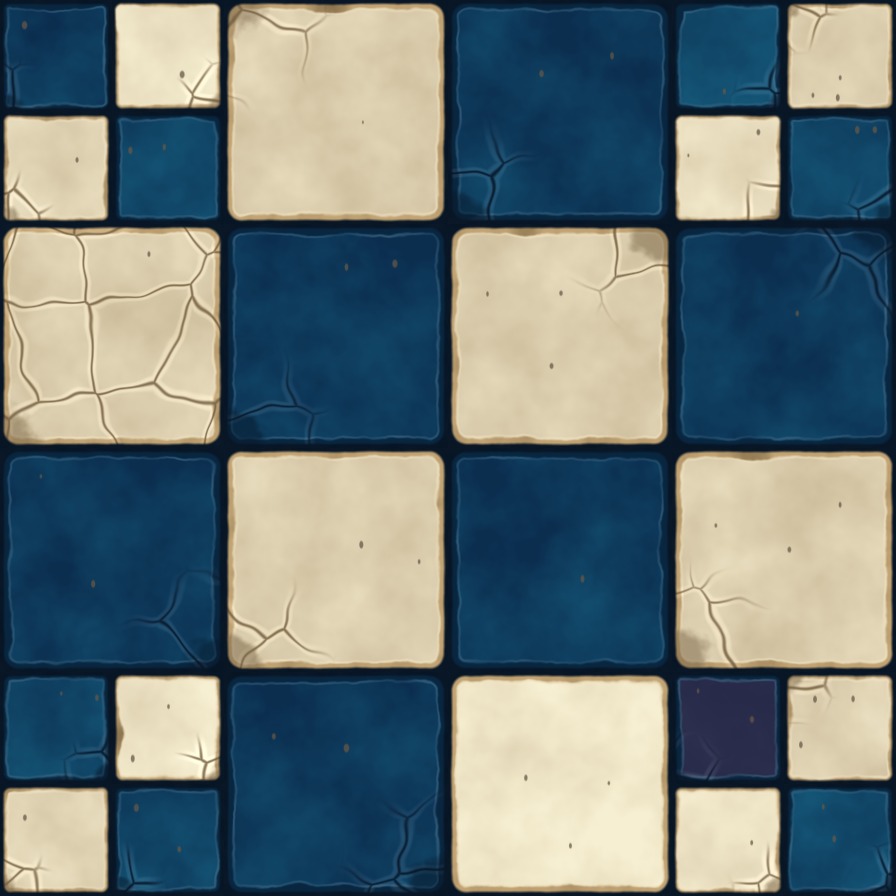
A WebGL 2 fragment shader for this texture:

```glsl
#version 300 es
precision highp float;
// Worn checkerboard of glazed tiles, navy and cream, on a 4 by 4 grid whose
// corner cells split into 2 by 2. Rounded boxes give the tiles and bevels,
// gradient noise the stains and chipped rims, Voronoi borders the cracks.
uniform vec2 u_resolution;
out vec4 fragColor;

vec2 hash2(vec2 p) {
    vec3 h = fract(p.xyx * vec3(0.1031, 0.103, 0.0973));
    h += dot(h, h.yzx + 33.33);
    return fract((h.xx + h.yz) * h.zy);
}

float gradientDot(vec2 cell, vec2 offset) {
    float angle = 6.2832 * hash2(cell + 91.0).x;
    return dot(vec2(cos(angle), sin(angle)), offset);
}

float noise(vec2 p) {
    vec2 i = floor(p), f = fract(p), e = vec2(1, 0);
    vec2 u = f * f * f * (f * (f * 6.0 - 15.0) + 10.0);
    return mix(mix(gradientDot(i, f), gradientDot(i + e, f - e), u.x),
               mix(gradientDot(i + e.yx, f - e.yx), gradientDot(i + 1.0, f - 1.0), u.x), u.y);
}

float fbm(vec2 p) {
    float sum = 0.0, gain = 1.0;
    for (int i = 0; i < 4; i++) {
        sum += gain * noise(p);
        p = mat2(1.6, 1.2, -1.2, 1.6) * p + 17.0;
        gain *= 0.5;
    }
    return sum;
}

float roundedBox(vec2 p, vec2 halfSize, float radius) {
    vec2 q = abs(p) - halfSize + radius;
    return length(max(q, 0.0)) + min(max(q.x, q.y), 0.0) - radius;
}

// Distance to the nearest border between Voronoi cells.
float voronoiBorder(vec2 p) {
    vec2 cell = floor(p), nearest = vec2(9);
    for (int k = 0; k < 25; k++) {
        vec2 c = cell + vec2(k % 5 - 2, k / 5 - 2);
        vec2 r = c + 0.1 + 0.8 * hash2(c) - p;
        if (dot(r, r) < dot(nearest, nearest)) nearest = r;
    }
    float border = 9.0;
    for (int k = 0; k < 25; k++) {
        vec2 c = cell + vec2(k % 5 - 2, k / 5 - 2);
        vec2 r = c + 0.1 + 0.8 * hash2(c) - p, gap = r - nearest;
        if (dot(gap, gap) > 0.0001) border = min(border, dot(0.5 * (r + nearest), normalize(gap)));
    }
    return border;
}

void main() {
    vec2 uv = gl_FragCoord.xy / u_resolution;
    float aa = 1.0 / min(u_resolution.x, u_resolution.y);

    // Grid: corner cells are divided once more
    bool split = all(equal(mod(floor(uv * 4.0), 3.0), vec2(0)));
    float count = split ? 8.0 : 4.0;
    vec2 id = floor(uv * count);
    vec2 p = (fract(uv * count) - 0.5) / count;
    float halfTile = 0.5 / count;
    vec2 q = p / halfTile;
    bool cream = mod(id.x + id.y, 2.0) < 0.5;
    vec2 seed = hash2(id * 3.7 + count * 11.0);
    vec2 local = uv + seed * 23.0;

    // Outline and its worn inner rim
    float ragged = fbm(local * 24.0);
    float d = roundedBox(p, vec2(halfTile - 0.0045), split ? 0.007 : 0.016) + 0.0012 * ragged;
    float chip = smoothstep(0.2, 0.7, noise(local * 13.0));
    float inner = d + 0.003 * ragged + 0.006 * chip + (split ? 0.003 : 0.006);

    // Glaze: tone per tile with cloudy stains
    float cloud = fbm(local * 11.0), grain = fbm(local * 42.0);
    vec3 face, rim, crackColor;
    if (cream) {
        float tone = split ? 0.25 + seed.x : (id.y < 0.5 ? 1.2 : 0.4);
        tone += 0.6 * cloud + 0.12 * grain;
        face = mix(vec3(0.81, 0.75, 0.62), vec3(0.92, 0.88, 0.76), clamp(tone, -0.2, 1.45));
        rim = mix(vec3(0.76, 0.64, 0.45), vec3(0.52, 0.43, 0.29), clamp(chip + 0.5 * ragged, 0.0, 1.0));
        crackColor = vec3(0.46, 0.38, 0.26);
    } else {
        float tone = (split ? seed.x * 0.8 : 0.1) + 0.55 * cloud + 0.15 * grain - 0.12 * q.y;
        face = mix(vec3(0.05, 0.21, 0.34), vec3(0.08, 0.34, 0.47), clamp(tone, -0.25, 1.0));
        if (split && id == vec2(6, 1)) face = vec3(0.16, 0.17, 0.29) + 0.02 * cloud;
        rim = vec3(0.035, 0.15, 0.25);
        crackColor = vec3(0.025, 0.09, 0.16);
    }
    vec3 color = mix(face, rim, smoothstep(-0.0015 - aa, 0.0015 + aa, inner));

    // Light catching the lip of the bevel
    float lip = 1.0 - smoothstep(0.0, 0.0014 + aa, abs(inner + 0.001));
    lip *= 0.45 + 0.4 * noise(local * 30.0);
    color = mix(color, cream ? vec3(0.96, 0.91, 0.79) : vec3(0.25, 0.43, 0.54), lip);

    // Cracks: one shattered tile, otherwise fractures around one corner
    bool shattered = !split && id == vec2(0, 2);
    vec2 corner = vec2(seed.x < 0.5 ? -0.9 : 0.9, seed.y < 0.75 ? -0.9 : 0.9);
    float reach = length(q - corner);
    float damage = shattered ? 1.0 : step(0.35, fract(seed.x * 7.0 + seed.y)) * smoothstep(0.95, 0.5, reach);
    vec2 warped = q + 0.09 * vec2(noise(local * 28.0), noise(local * 28.0 + 50.0));
    float crack = voronoiBorder(warped * 1.35 + seed * 40.0) * halfTile / 1.35;
    float width = 0.001 + 0.0008 * noise(local * 20.0);
    color += damage * 0.07 * (1.0 - smoothstep(0.001, 0.005, abs(crack - 0.003)));
    color = mix(color, crackColor, 0.85 * damage * (1.0 - smoothstep(width - aa, width + 0.0008 + aa, crack)));
    float brokenTip = damage * (1.0 - smoothstep(0.15, 0.28, reach + 0.15 * ragged));
    color = mix(color, crackColor, 0.5 * brokenTip);

    // Small pits
    for (float k = 0.0; k < 4.0; k++) {
        vec2 spot = hash2(id + count * 5.0 + k * 19.0), shape = hash2(id + k * 31.0 + 7.0);
        vec2 away = (p - (spot - 0.5) * 1.5 * halfTile) * vec2(1.0 + shape.x, 1.0);
        float pit = length(away) + 0.001 * ragged;
        float pitSize = 0.0025 + 0.0025 * shape.y;
        color = mix(color, vec3(0.40, 0.34, 0.27), 0.75 * step(0.5, shape.x)
            * (1.0 - smoothstep(pitSize - 0.002, pitSize + aa, pit)));
    }

    // Grout
    vec3 grout = vec3(0.03, 0.085, 0.145) + 0.012 * grain;
    color = mix(color, grout, smoothstep(-0.001 - aa, 0.001 + aa, d));
    fragColor = vec4(clamp(color, 0.0, 1.0), 1.0);
}
```
